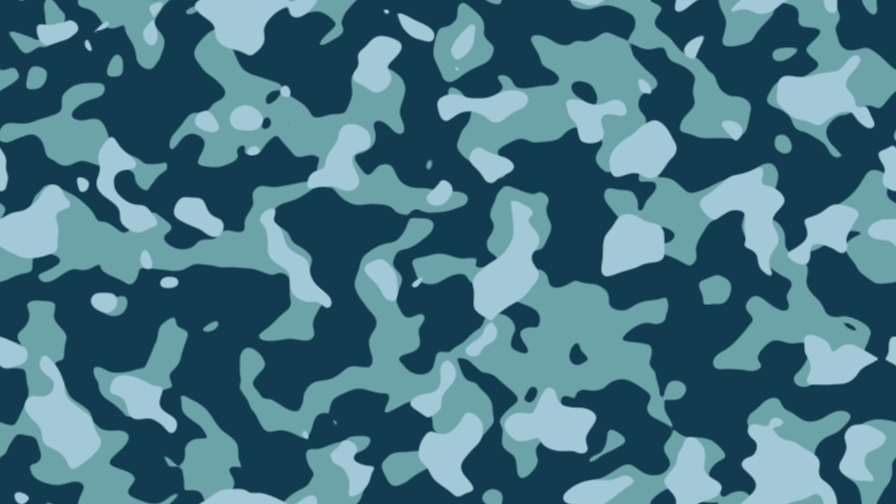
Give the GLSL for this pattern, as a WebGL 2 fragment shader.

```glsl
#version 300 es
precision highp float;
// Seamless three-tone camouflage: winding teal bands and pale patches on deep navy.

uniform vec2 u_resolution;
out vec4 outColor;

const vec3 NAVY = vec3(0.07, 0.23, 0.31);
const vec3 TEAL = vec3(0.42, 0.64, 0.66);
const vec3 PALE = vec3(0.64, 0.79, 0.85);

const vec2 BAND_CELLS = vec2(15.0, 9.0);  // whole cells per tile
const vec2 PATCH_CELLS = vec2(14.0, 8.0);
const float BAND_LEVEL = 0.10;            // higher means less teal
const float PATCH_LEVEL = 0.67;           // higher means less pale
const float PATCH_CLING = 0.30;           // how much patches follow the bands
const float DETAIL = 0.45;                // weight of the finer layer
const float LUMP = 0.8;                   // round part of each splat
const float SLOPE = 3.0;                  // two-lobed part of each splat
const float WARP = 0.010;
const float WOBBLE = 0.0022;
const float EDGE_WIDTH = 0.0045;          // edge blend, in canvas heights
const float TAU = 6.28319;

// Integer hash giving three values in 0..1
vec3 hash3(vec2 cell, uint seed) {
    uvec3 v = uvec3(uvec2(cell), seed) * 1664525u + 1013904223u;
    v.x += v.y * v.z; v.y += v.z * v.x; v.z += v.x * v.y;
    v ^= v >> 16u;
    v.x += v.y * v.z; v.y += v.z * v.x; v.z += v.x * v.y;
    return vec3(v >> 8u) / 16777216.0;
}

// Wrapping cellular noise: one jittered, randomly turned splat per cell
float splatNoise(vec2 uv, vec2 cells, uint seed) {
    vec2 p = uv * cells;
    vec2 home = floor(p);
    float sum = 0.0;
    for (int y = -1; y <= 1; y++) {
        for (int x = -1; x <= 1; x++) {
            vec2 cell = home + vec2(x, y);
            vec3 rnd = hash3(mod(cell, cells), seed);
            vec2 offset = p - cell - rnd.xy;
            float falloff = max(1.0 - dot(offset, offset), 0.0);
            float angle = TAU * rnd.z;
            float lump = LUMP * (2.0 * fract(rnd.z * 61.0) - 1.0);
            float slope = SLOPE * dot(offset, vec2(cos(angle), sin(angle)));
            sum += (lump + slope) * falloff * falloff * falloff;
        }
    }
    return sum;
}

float layeredNoise(vec2 uv, vec2 cells, uint seed) {
    return splatNoise(uv, cells, seed)
         + DETAIL * splatNoise(uv, cells * 2.0, seed + 1u);
}

// Periodic sine warp: slow bends plus a small edge wobble
vec2 bend(vec2 uv) {
    vec2 slow = sin(TAU * vec2(3.0 * uv.y + 2.0 * uv.x, 4.0 * uv.x - uv.y));
    vec2 fast = sin(TAU * vec2(13.0 * uv.y - 7.0 * uv.x, 19.0 * uv.x + 5.0 * uv.y));
    return uv + WARP * slow + WOBBLE * fast;
}

// Share of a narrow edge blend lying above the level, at least one pixel wide
float above(float field, float level) {
    float pixels = max(EDGE_WIDTH * u_resolution.y, 1.0);
    float slope = max(length(vec2(dFdx(field), dFdy(field))), 0.0001);
    return clamp((field - level) / (slope * pixels) + 0.5, 0.0, 1.0);
}

void main() {
    vec2 uv = bend(gl_FragCoord.xy / u_resolution);

    float bands = layeredNoise(uv, BAND_CELLS, 11u);
    float patches = layeredNoise(uv, PATCH_CELLS, 47u) + PATCH_CLING * bands;

    vec3 color = mix(NAVY, TEAL, above(bands, BAND_LEVEL));
    color = mix(color, PALE, above(patches, PATCH_LEVEL));
    outColor = vec4(color, 1.0);
}
```
